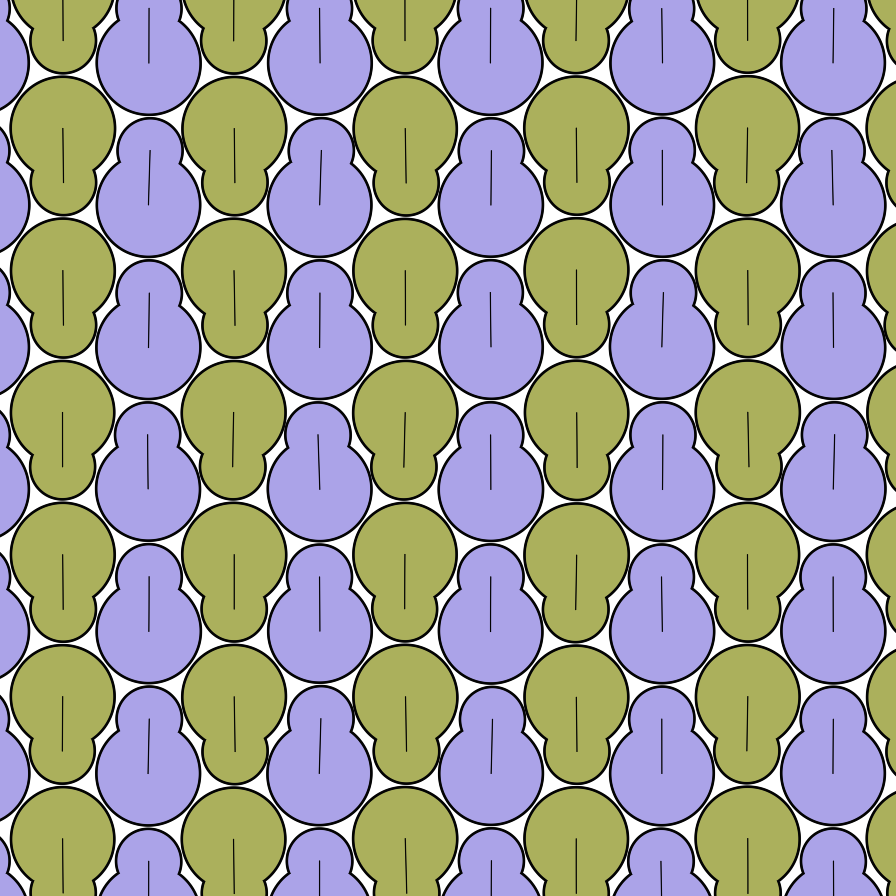
Reproduce this pattern procedurally as a WebGL 2 fragment shader.

```glsl
#version 300 es
precision highp float;

#define PERIOD vec2(0.1911, 0.1586)
#define GREEN_MID vec2(0.4523, 0.5199)
#define PURPLE_MID vec2(0.5479, 0.4736)
#define BIG_RADIUS 0.0594
#define SMALL_RADIUS 0.0379
#define OUTLINE 0.0030
#define CORE_WIDTH 0.0014
#define WOBBLE 0.0012
#define LEAN 0.0035
#define GREEN vec3(0.67, 0.69, 0.36)
#define PURPLE vec3(0.67, 0.64, 0.91)
#define INK vec3(0.01)

uniform vec2 u_resolution;
out vec4 fragColor;

vec2 gradientAt(vec2 cell) {
    float h = fract(sin(dot(cell, vec2(127.1, 311.7))) * 43758.5);
    return vec2(cos(6.2832 * h), sin(6.2832 * h));
}

float gradientNoise(vec2 p) {
    vec2 i = floor(p), f = p - i;
    vec2 u = f * f * f * (f * (f * 6.0 - 15.0) + 10.0);
    vec2 e = vec2(0.0, 1.0);
    float a = dot(gradientAt(i), f);
    float b = dot(gradientAt(i + e.yx), f - e.yx);
    float c = dot(gradientAt(i + e.xy), f - e.xy);
    float d = dot(gradientAt(i + e.yy), f - e.yy);
    return mix(mix(a, b, u.x), mix(c, d, u.x), u.y);
}

float segmentDistance(vec2 p, vec2 a, vec2 b) {
    vec2 pa = p - a, ba = b - a;
    return length(pa - ba * clamp(dot(pa, ba) / dot(ba, ba), 0.0, 1.0));
}

float coverage(float dist, float pixel) {
    return 1.0 - smoothstep(-0.6 * pixel, 0.6 * pixel, dist);
}

// One lattice of two-lobed shapes; flip is -1 when the small lobe is on top
vec3 drawLobes(vec3 base, vec2 p, vec2 middle, float flip, vec3 fill, float pixel) {
    vec2 q = p - middle;
    vec2 id = floor(q / PERIOD + 0.5);
    vec2 local = (q - id * PERIOD) * vec2(1.0, flip);

    // Lobes touch the ends of the cell, less a hairline gap
    float halfHeight = 0.5 * PERIOD.y - 0.0004;
    float lean = LEAN * gradientNoise((middle + id * PERIOD) * 3.3);
    vec2 bigCentre = vec2(0.0, halfHeight - BIG_RADIUS);
    vec2 smallCentre = vec2(lean, SMALL_RADIUS - halfHeight);

    float body = min(length(local - bigCentre) - BIG_RADIUS,
                     length(local - smallCentre) - SMALL_RADIUS);
    float core = segmentDistance(local, bigCentre, smallCentre) - 0.5 * CORE_WIDTH;

    vec3 color = mix(base, INK, coverage(body, pixel));
    color = mix(color, fill, coverage(body + OUTLINE, pixel));
    return mix(color, INK, coverage(core, pixel));
}

void main() {
    vec2 p = gl_FragCoord.xy / u_resolution.y;
    float pixel = 1.0 / u_resolution.y;

    // Slight hand-drawn drift
    p += WOBBLE * vec2(gradientNoise(p * 5.0), gradientNoise(p * 5.0 + 17.3));

    vec3 color = vec3(1.0);
    color = drawLobes(color, p, GREEN_MID, 1.0, GREEN, pixel);
    color = drawLobes(color, p, PURPLE_MID, -1.0, PURPLE, pixel);
    fragColor = vec4(color, 1.0);
}
```
